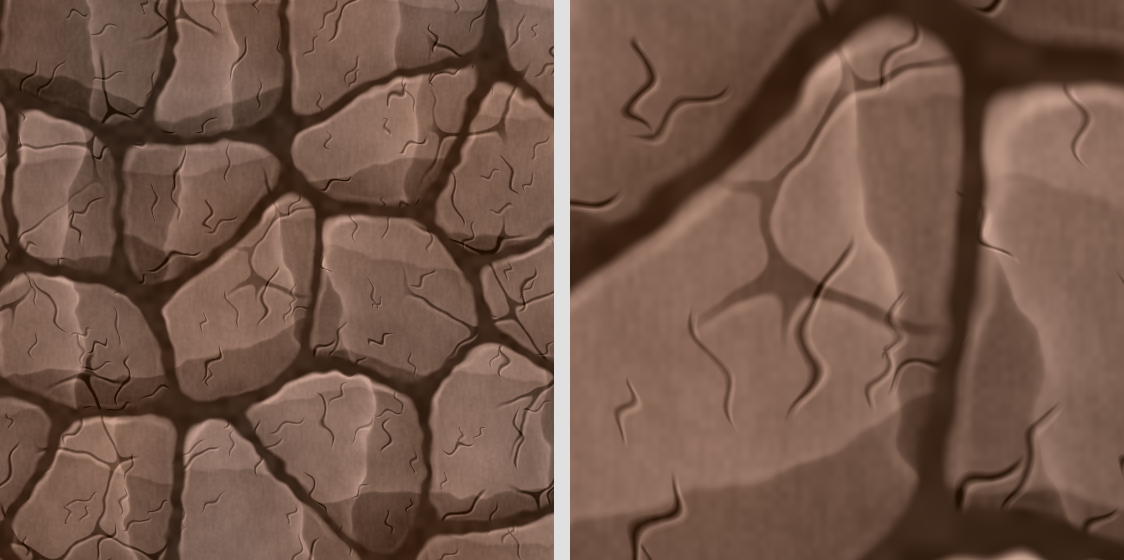
Left: the whole. Right: its middle third, enlarged.
This texture is drawn by a Shadertoy shader. Its source:

```glsl
// Painted brown rock wall: large chipped stones with dark joints, ridges and fine cracks.

const vec3 UMBER = vec3(0.22, 0.14, 0.09);
const vec3 PALE_ROSE = vec3(0.72, 0.58, 0.52);
const vec2 LIGHT_DIR = vec2(-0.5, 0.86);

struct Stone {
    vec2 id;
    vec2 offset;   // position relative to the stone's centre
    vec2 normal;   // direction towards the closest joint
    float edge;    // rounded distance to the joint
};

vec2 hash2(vec2 p) {
    return fract(sin(vec2(dot(p, vec2(127.1, 311.7)), dot(p, vec2(269.5, 183.3)))) * 43758.5);
}

float noise(vec2 p) {
    vec2 i = floor(p), f = fract(p);
    f = f * f * (3.0 - 2.0 * f);
    float low = mix(hash2(i).x, hash2(i + vec2(1, 0)).x, f.x);
    float high = mix(hash2(i + vec2(0, 1)).x, hash2(i + vec2(1, 1)).x, f.x);
    return mix(low, high, f.y);
}

// Layered sines bend the joints, noise makes them jagged.
vec2 bend(vec2 p) {
    vec2 curve = sin(p.yx * 11.0 + vec2(1.0, 4.0)) + 0.5 * sin(p.yx * 23.0 + p * 9.0);
    vec2 jag = vec2(noise(p * 45.0), noise(p * 45.0 + 57.0)) - 0.5;
    return 0.011 * curve + 0.010 * jag;
}

vec2 site(vec2 cell) {
    return cell + 0.5 + 0.8 * (hash2(cell) - 0.5);
}

// Cellular noise with smoothly rounded cell corners.
Stone findStone(vec2 p, float sharpness) {
    Stone s;
    float nearest = 1e3;
    for (int j = -1; j <= 1; j++)
    for (int i = -1; i <= 1; i++) {
        vec2 cell = floor(p) + vec2(i, j);
        vec2 d = p - site(cell);
        if (dot(d, d) < nearest) {
            nearest = dot(d, d);
            s.id = cell;
            s.offset = d;
        }
    }
    float sum = 0.0;
    s.normal = vec2(0);
    for (int j = -2; j <= 2; j++)
    for (int i = -2; i <= 2; i++) {
        if (i == 0 && j == 0) continue;
        vec2 span = site(s.id + vec2(i, j)) - site(s.id);
        vec2 n = normalize(span);
        float weight = exp(-sharpness * dot(0.5 * span - s.offset, n));
        sum += weight;
        s.normal += n * weight;
    }
    s.normal /= sum;
    s.edge = -log(sum) / sharpness;
    return s;
}

// Tone step across a ridge at d = 0, with a glint fading away from it.
float ridge(float d, float shade, float glint) {
    float falloff = d > 0.0 ? 0.012 : 0.045;
    return shade * smoothstep(-0.012, 0.012, d) + glint * exp(-abs(d) / falloff);
}

float facets(vec2 o, vec2 rnd, float wear) {
    float side = rnd.x < 0.4 ? -1.0 : 1.0;
    float wave = 0.02 * sin(o.y * 13.0 + rnd.x * 20.0);
    float flank = side * (o.x + 0.4 * (rnd.y - 0.5) * o.y + wave) - 0.06 - 0.22 * rnd.y;
    float base = -o.y + 0.6 * (rnd.x - 0.5) * o.x + wave - 0.25 - 0.15 * rnd.y;
    float top = o.y + 0.3 * (rnd.y - 0.5) * o.x + wave - 0.27 - 0.12 * rnd.x;
    return ridge(flank, -0.13, 0.34 * wear) + ridge(base, -0.20, 0.12 * wear) + ridge(top, 0.12, -0.06);
}

// Scattered, tapering, mostly steep cracks; returns depth from 0 to 1.
float cracks(vec2 p, float thickness) {
    float depth = 0.0;
    for (int j = -1; j <= 1; j++)
    for (int i = -1; i <= 1; i++) {
        vec2 cell = floor(p) + vec2(i, j);
        vec2 place = hash2(cell + 13.0), kind = hash2(cell + 40.0);
        float angle = mix(0.3, 2.1, kind.x);
        vec2 dir = vec2(cos(angle), sin(angle));
        vec2 d = p - cell - place;
        float along = dot(d, dir) / mix(0.18, 0.5, kind.y);
        float across = dot(d, vec2(-dir.y, dir.x)) + 0.05 * sin(along * 5.0 + place.x * 20.0);
        float taper = max(1.0 - abs(along), 0.0);
        float line = max(1.0 - abs(across) / (thickness * (0.4 + taper)), 0.0);
        depth = max(depth, line * smoothstep(0.0, 0.3, taper) * step(0.35, fract(place.x * 7.0 + kind.y)));
    }
    return depth;
}

void mainImage(out vec4 fragColor, in vec2 fragCoord) {
    vec2 p = fragCoord / iResolution.y;
    vec2 q = p + bend(p);
    Stone stone = findStone(q * 3.6 + vec2(5.0, 2.0), 18.0);
    Stone shard = findStone(q * 6.5 + vec2(31.0, 17.0), 30.0);
    vec2 rnd = hash2(stone.id + 9.0);
    float wear = noise(p * 28.0 + 3.0);

    // Stone body: mottling, vertical brush grain and chiselled facets
    float mottle = 0.5 * noise(p * 7.0) + 0.3 * noise(p * 17.0 + 8.0) + 0.2 * noise(p * 42.0);
    float grain = noise(p * vec2(260.0, 70.0)) + noise(p * 210.0) - 1.0;
    float tone = 0.58 + 0.16 * (rnd.x - 0.5) + 0.32 * (mottle - 0.5) + 0.06 * grain;
    tone += facets(stone.offset, rnd, 0.4 + 0.8 * wear);

    // Shade towards the joints and light on the upper left rims
    float facing = dot(stone.normal, LIGHT_DIR);
    tone -= (0.19 - 0.15 * facing) * exp(-max(stone.edge, 0.0) * 9.0);
    float rim = exp(-pow((stone.edge - 0.055) / 0.016, 2.0));
    tone += rim * wear * (0.14 + 0.34 * max(facing, 0.0));

    // Broken hairline fissures with a lit lip
    float broken = smoothstep(0.50, 0.66, noise(p * 6.0 + 21.0));
    float lip = exp(-pow((shard.edge - 0.035) / 0.018, 2.0)) * max(dot(shard.normal, LIGHT_DIR), 0.0);
    float fissure = 1.0 - smoothstep(0.004, 0.026, shard.edge);
    tone += broken * (0.24 * lip - 0.42 * fissure);

    // Scattered cracks, each with a pale edge below and to the right
    vec2 shift = vec2(-0.003, 0.003);
    float deep = max(cracks(q * 8.0, 0.032), 0.7 * cracks(q * 13.0 + 7.0, 0.036));
    float pale = max(cracks((q + shift) * 8.0, 0.030), 0.7 * cracks((q + shift) * 13.0 + 7.0, 0.034));
    tone += 0.26 * pale * (1.0 - deep) - 0.55 * deep;

    // Dark joints of uneven width
    float width = 0.014 + 0.026 * noise(p * 13.0 + 5.0);
    float joint = 1.0 - smoothstep(width - 0.012, width + 0.016, stone.edge);
    tone = mix(tone, -0.08 + 0.16 * noise(p * 60.0), joint);

    vec3 color = mix(UMBER, PALE_ROSE, clamp(tone, -0.18, 1.1));
    color += vec3(0.012, -0.004, -0.014) * (2.0 * noise(p * 5.0 + 33.0) - 1.0);
    fragColor = vec4(color, 1.0);
}
```
